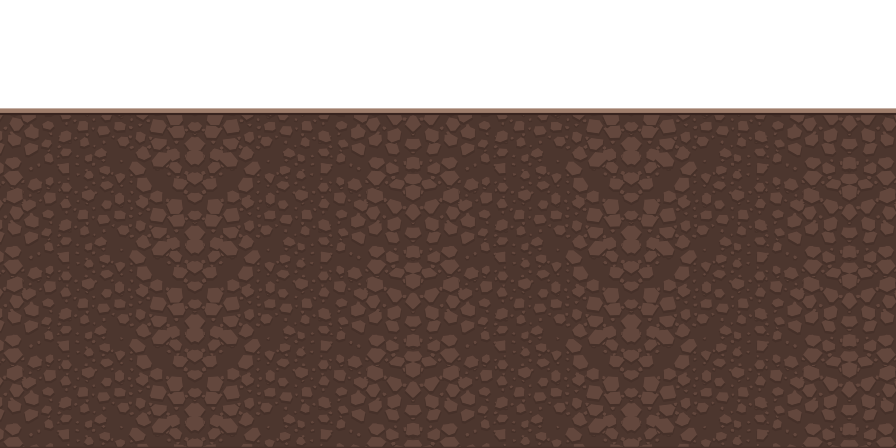
A WebGL 2 fragment shader for this texture:

```glsl
#version 300 es
precision highp float;

uniform vec2 u_resolution;
out vec4 fragColor;

const vec3 SKY = vec3(1.0);
const vec3 SOIL = vec3(0.30, 0.21, 0.18);
const vec3 SHADOW = vec3(0.27, 0.19, 0.16);
const vec3 STONE = vec3(0.39, 0.28, 0.24);
const vec3 LEDGE = vec3(0.62, 0.49, 0.42);
const vec3 CREVICE = vec3(0.22, 0.14, 0.12);

const float GROUND_TOP = 0.758;
const float AXIS_X = 0.435;        // first mirror axis
const float HALF_WIDTH = 0.487;    // distance between mirror axes
const float TILE_HEIGHT = 0.198;
const float TILE_Y = 0.484;

float hash(vec2 p, float seed) {
    vec3 q = fract(vec3(p.xyx + seed * 1.37) * vec3(0.1031, 0.1030, 0.0973));
    q += dot(q, q.yzx + 33.33);
    return fract((q.x + q.y) * q.z);
}

// Coverage of everything below the edge, softened over one pixel
float fill(float dist, float pixel) {
    return 1.0 - smoothstep(-0.6 * pixel, 0.6 * pixel, dist);
}

vec2 mirrorTile(vec2 p) {
    float x = abs(mod(p.x - AXIS_X + HALF_WIDTH, 2.0 * HALF_WIDTH) - HALF_WIDTH);
    return vec2(x, p.y - TILE_Y);
}

// Irregular six-sided stone bounded by jittered half planes
float stoneDistance(vec2 p, vec2 id, float radius, float seed) {
    float turn = 6.2832 * hash(id, seed + 3.0);
    float dist = -1.0;
    for (int i = 0; i < 6; i++) {
        float side = float(i);
        float angle = turn + side * 1.0472 + 0.5 * hash(id, seed + 10.0 + side);
        float reach = radius * mix(0.72, 1.2, hash(id, seed + 20.0 + side));
        dist = max(dist, dot(p, vec2(cos(angle), sin(angle))) - reach);
    }
    return dist;
}

// Nearest stone in a staggered grid that repeats vertically
float stoneField(vec2 p, vec2 count, float size, float density, float seed) {
    vec2 cell = vec2(HALF_WIDTH, TILE_HEIGHT) / count;
    float column = round(p.x / cell.x);
    float dist = 1.0;
    for (int i = -1; i <= 1; i++) {
        float k = column + float(i);
        if (k < 0.0 || k > count.x) continue;
        float stagger = 0.5 * mod(k, 2.0);
        float row = round(p.y / cell.y - stagger);
        float onAxis = float(k < 0.5 || k > count.x - 0.5);
        for (int j = -1; j <= 1; j++) {
            float r = row + float(j);
            vec2 id = vec2(k, mod(r, count.y));
            if (hash(id, seed) > density) continue;
            vec2 jitter = vec2(hash(id, seed + 1.0), hash(id, seed + 2.0)) - 0.5;
            jitter *= vec2(0.38 * (1.0 - onAxis), 0.34);
            vec2 center = (vec2(k, r + stagger) + jitter) * cell;
            float axisGap = min(center.x, HALF_WIDTH - center.x);
            float growth = mix(1.16, 0.84, smoothstep(0.09, 0.17, axisGap));
            float radius = cell.y * size * growth * mix(0.8, 1.15, hash(id, seed + 4.0));
            dist = min(dist, stoneDistance((p - center) * vec2(0.9, 1.05), id, radius, seed));
        }
    }
    return dist;
}

// Lays stones over a colour, with a shadow just beneath them
vec3 layStones(vec3 base, vec2 p, vec2 count, float size, float density, float drop, float seed, float pixel) {
    float shade = stoneField(p + vec2(0.0, drop), count, size, density, seed);
    float stone = stoneField(p, count, size, density, seed);
    vec3 color = mix(base, SHADOW, fill(shade - 0.0012, pixel));
    return mix(color, STONE, fill(stone, pixel));
}

vec3 soil(vec2 p, float pixel) {
    vec2 q = mirrorTile(p);
    vec3 color = layStones(SOIL, q, vec2(24.0, 10.0), 0.17, 0.55, 0.0025, 51.0, pixel);
    return layStones(color, q, vec2(12.0, 5.0), 0.33, 0.96, 0.0045, 7.0, pixel);
}

void main() {
    vec2 p = gl_FragCoord.xy / u_resolution * vec2(2.0, 1.0);
    float pixel = 1.0 / u_resolution.y;

    // Pebbled ground
    vec3 color = soil(p, pixel);
    color = mix(color, SHADOW, fill(p.y - 0.003, pixel));

    // Lit ledge with a dark crevice under it
    color = mix(color, CREVICE, fill(GROUND_TOP - 0.015 - p.y, pixel));
    color = mix(color, LEDGE, fill(GROUND_TOP - 0.010 - p.y, pixel));

    // Open space above
    color = mix(color, SKY, fill(GROUND_TOP - p.y, pixel));
    fragColor = vec4(color, 1.0);
}
```
